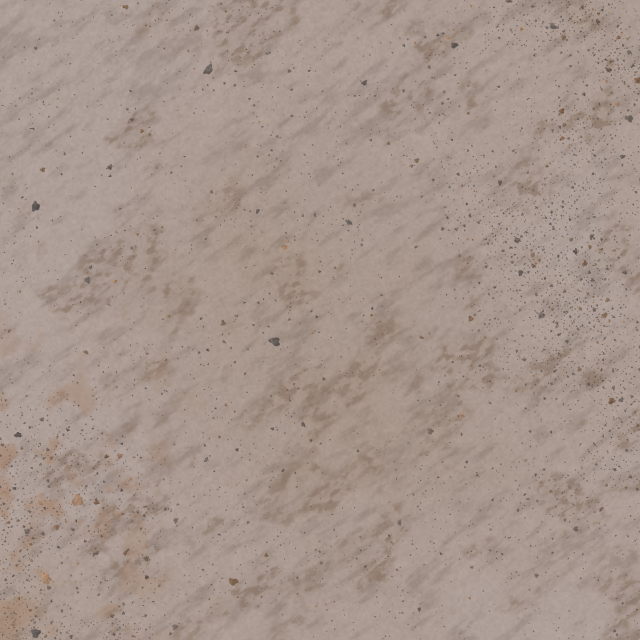
Write a Shadertoy shader that draws this texture.

```glsl
// Pale wind-combed sand with diagonal streaks, brown stains and scattered dark pebbles.
#define SAND_LIGHT vec3(0.680, 0.620, 0.595)
#define SAND_WARM vec3(0.655, 0.585, 0.540)
#define STAIN vec3(0.53, 0.445, 0.385)
#define PEBBLE_GREY vec3(0.36, 0.33, 0.32)
#define PEBBLE_BROWN vec3(0.46, 0.35, 0.26)
#define PEBBLE_OCHRE vec3(0.63, 0.47, 0.35)
#define STREAK_ANGLE 0.62
#define GRAIN_AMOUNT 0.050
#define STREAK_AMOUNT 0.045
#define PEBBLE_LAYERS 4
#define PEBBLE_AMOUNT 1.0

float hash(vec2 p) {
    vec3 q = fract(vec3(p.xyx) * 0.1031);
    q += dot(q, q.yzx + 33.33);
    return fract((q.x + q.y) * q.z);
}

mat2 rotation(float angle) {
    float c = cos(angle), s = sin(angle);
    return mat2(c, -s, s, c);
}

float noise(vec2 p) {
    vec2 cell = floor(p), f = fract(p);
    f = f * f * (3.0 - 2.0 * f);
    float low = mix(hash(cell), hash(cell + vec2(1, 0)), f.x);
    float high = mix(hash(cell + vec2(0, 1)), hash(cell + vec2(1, 1)), f.x);
    return mix(low, high, f.y);
}

float fbm(vec2 p) {
    float sum = 0.0, weight = 0.5;
    for (int i = 0; i < 4; i++) {
        sum += weight * noise(p);
        p = rotation(0.5) * p * 2.03 + 17.3;
        weight *= 0.5;
    }
    return sum / 0.9375;
}

// How crowded the pebbles are: thick at the right and in the lower left corner.
float crowding(vec2 uv) {
    float right = smoothstep(0.62, 0.95, uv.x) * smoothstep(0.15, 0.45, uv.y);
    float corner = smoothstep(0.5, 0.05, length(uv * vec2(1.2, 0.9)));
    float clumps = smoothstep(0.3, 0.7, fbm(uv * 9.0 + 40.0));
    return (0.35 + 2.0 * right + 1.5 * corner) * (0.3 + 1.3 * clumps);
}

// Blends one grid of irregular stones over the ground.
vec3 addPebbles(vec3 ground, vec2 uv, float scale, float chance, float seed, float pixel) {
    vec2 p = rotation(seed * 1.7 + 0.3) * uv * scale + seed * 31.0 + 100.0;
    vec2 cell = floor(p);
    vec2 id = cell + seed * 57.0;
    float radius = mix(0.09, 0.21, pow(hash(id + 3.1), 2.0));
    vec2 jitter = vec2(hash(id + 7.7), hash(id + 13.9));
    vec2 d = p - cell - mix(vec2(1.5 * radius), vec2(1.0 - 1.5 * radius), jitter);

    // Angular outline on a squashed, turned disc
    float tone = hash(id + 21.3);
    vec2 e = rotation(6.283 * hash(id + 5.3)) * d * vec2(1.0, 1.0);
    e.y *= mix(1.0, 1.6, hash(id + 9.1));
    float angle = atan(e.y, e.x);
    float outline = 1.0 + 0.16 * sin(3.0 * angle + 9.0 * tone) + 0.09 * sin(5.0 * angle + 20.0 * tone);
    float soft = 0.9 * pixel * scale;
    float body = 1.0 - smoothstep(-soft, soft, length(e) - radius * outline);

    // Stone colour, lit from the upper left in screen space
    vec2 away = rotation(-seed * 1.7 - 0.3) * d / radius;
    vec3 stone = mix(PEBBLE_GREY, PEBBLE_BROWN, smoothstep(0.45, 0.75, tone));
    stone = mix(stone, PEBBLE_OCHRE, smoothstep(0.84, 0.95, tone));
    stone *= 1.0 + 0.13 * dot(away, vec2(-0.6, 0.8));
    stone *= 0.82 + 0.36 * noise(p * 14.0);

    float present = step(hash(id + 1.7), chance);
    return mix(ground, stone, body * present * mix(0.65, 0.92, hash(id + 15.5)));
}

void mainImage(out vec4 fragColor, in vec2 fragCoord) {
    float pixel = 1.0 / iResolution.y;
    vec2 uv = fragCoord * pixel;
    vec2 along = rotation(-STREAK_ANGLE) * uv;
    along = vec2(dot(uv, vec2(cos(STREAK_ANGLE), sin(STREAK_ANGLE))),
                 dot(uv, vec2(-sin(STREAK_ANGLE), cos(STREAK_ANGLE))));

    // Broad tint: warm through the middle, cooler toward two sides
    float middle = 1.0 - smoothstep(0.1, 0.55, length((uv - vec2(0.52, 0.5)) * vec2(1.2, 0.8)));
    float warmth = clamp(0.65 * middle + 1.5 * (fbm(uv * 3.5 + 8.0) - 0.4), 0.0, 1.0);
    vec3 color = mix(SAND_LIGHT, SAND_WARM, warmth);

    // Combed streaks and fine grain
    float streak = fbm(along * vec2(24.0, 75.0) + 60.0);
    color -= STREAK_AMOUNT * (smoothstep(0.5, 0.8, streak) + 0.7 * (streak - 0.5));
    float grain = 0.6 * noise(uv * 290.0) + 0.4 * noise(uv * 150.0 + 9.0);
    color += GRAIN_AMOUNT * (grain - 0.5);

    // Broken brown stains
    float crowd = crowding(uv);
    float patches = smoothstep(0.52, 0.72, fbm(along * vec2(13.0, 19.0) + 5.0));
    float flecks = smoothstep(0.42, 0.72, fbm(along * vec2(70.0, 120.0) + 25.0));
    color = mix(color, STAIN, patches * (0.12 + 0.55 * flecks));
    float rust = smoothstep(0.45, 0.0, length(uv - vec2(0.0, 0.2)));
    color = mix(color, PEBBLE_OCHRE, 0.5 * rust * smoothstep(0.5, 0.7, fbm(uv * 24.0 + 70.0)));

    // Stones from tiny specks up to the largest pebbles
    for (int i = PEBBLE_LAYERS - 1; i >= 0; i--) {
        float layer = float(i);
        float chance = PEBBLE_AMOUNT * crowd * mix(0.07, 0.24, layer / 3.0);
        color = addPebbles(color, uv, 23.0 * pow(1.9, layer), chance, layer + 1.0, pixel);
    }
    fragColor = vec4(clamp(color, 0.0, 1.0), 1.0);
}
```
